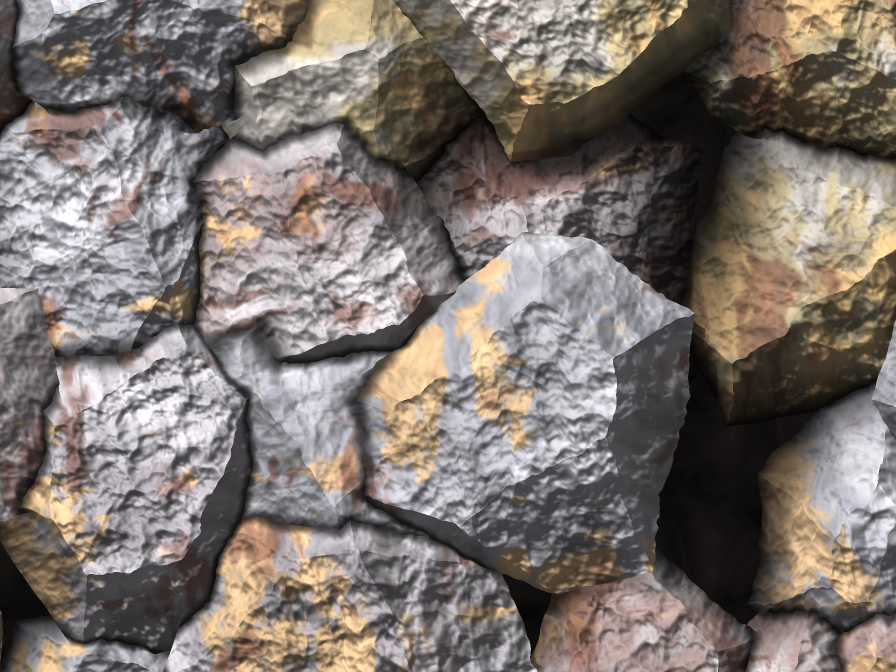
Reproduce this texture procedurally as a WebGL 2 fragment shader.

```glsl
#version 300 es
precision highp float;
// A pile of broken ore: every stone is a height field cut by random facet planes,
// and the highest stone wins. Crevices and cast shadows come from the heights;
// cellular noise roughens the faces, layered sines stain them with ochre and rust.
#define STONES 2.75
#define FACETS 7
#define SMALLEST 0.47
#define LARGEST 0.84
#define RAGGED 0.035
#define ROUGHNESS 0.62
#define CRUST 0.22
#define AMBIENT 0.34
#define SUN 0.86
#define SHADOW 0.62
#define LIGHT normalize(vec3(-0.35, 0.6, 0.8))

uniform vec2 u_resolution;
out vec4 fragColor;

struct Pile { float top; float second; vec2 slope; vec2 id; };

vec2 hash2(vec2 p) {
  vec3 q = fract(p.xyx * vec3(0.1031, 0.1030, 0.0973));
  q += dot(q, q.yzx + 33.33);
  return fract((q.xx + q.yz) * q.zy);
}

// Distance to the nearest scattered point
float cellular(vec2 p) {
  vec2 cell = floor(p);
  float nearest = 4.0;
  for (int y = -1; y <= 1; y++)
    for (int x = -1; x <= 1; x++) {
      vec2 id = cell + vec2(x, y);
      vec2 d = id + hash2(id) - p;
      nearest = min(nearest, dot(d, d));
    }
  return sqrt(nearest);
}

// Layered, self-warped sines, roughly -1 to 1
float waves(vec2 p) {
  float sum = 0.0, amp = 0.55;
  for (int i = 0; i < 5; i++) {
    p = mat2(0.8, 0.6, -0.6, 0.8) * p * 1.75 + vec2(1.3, 4.1);
    p += 0.7 * sin(p.yx);
    sum += amp * sin(p.x) * sin(p.y);
    amp *= 0.68;
  }
  return sum;
}

float relief(vec2 p) {
  float sum = 0.0, freq = 6.0;
  for (int i = 0; i < 3; i++) {
    p = mat2(0.8, 0.6, -0.6, 0.8) * p + 3.7;
    sum += cellular(p * freq) / freq;
    freq *= 2.2;
  }
  return sum;
}

// Highest stone at p, with its facet slope, and the height of the runner-up
Pile pileAt(vec2 p) {
  Pile pile = Pile(0.0, 0.0, vec2(0.0), vec2(-99.0));
  vec2 cell = floor(p);
  for (int y = -1; y <= 1; y++)
    for (int x = -1; x <= 1; x++) {
      vec2 id = cell + vec2(x, y) + 40.0;
      vec2 seed = hash2(id);
      vec2 d = p + 40.0 - id - 0.5 - 0.55 * (seed - 0.5);
      if (dot(d, d) > 1.4) continue;
      vec2 slope = 0.8 * (hash2(id + 71.0) - 0.5);
      float h = 0.5 + dot(slope, d);
      for (int k = 0; k < FACETS; k++) {
        vec2 rnd = hash2(id * 3.0 + float(k) * 17.3);
        float angle = (float(k) + 0.8 * rnd.x + seed.x) * 6.2832 / float(FACETS);
        vec2 n = vec2(cos(angle), sin(angle));
        float steep = mix(0.55, 3.0, fract(rnd.x * 7.0 + rnd.y));
        float f = steep * (mix(SMALLEST, LARGEST, rnd.y) - dot(n, d));
        if (f < h) { h = f; slope = -steep * n; }
      }
      if (h < 0.0) continue;
      h += 0.55 * seed.y;
      if (h > pile.top) pile = Pile(h, pile.top, slope, id);
      else pile.second = max(pile.second, h);
    }
  return pile;
}

// Stone body colour with crust, bleached, rusty and dark stains
vec3 mineral(vec2 p, vec2 id) {
  vec2 tone = hash2(id + 13.0);
  vec2 q = p + id * 2.3;
  float broad = waves(q * 1.6), fine = waves(q * 6.0 + 9.0);
  vec3 body = mix(vec3(0.70, 0.70, 0.735), vec3(0.64, 0.55, 0.535), smoothstep(0.4, 0.8, tone.x));
  body = mix(body, vec3(0.74, 0.66, 0.48), 0.85 * smoothstep(0.8, 0.85, tone.y));
  float stain = broad + 0.45 * fine;
  body = mix(body, vec3(0.87, 0.86, 0.88), 0.7 * smoothstep(0.0, 0.45, -stain));
  body = mix(body, vec3(0.86, 0.70, 0.50), 0.8 * smoothstep(CRUST, CRUST + 0.3, stain));
  float rust = waves(q * 2.3 + 31.0) + 0.3 * fine;
  body = mix(body, vec3(0.46, 0.31, 0.27), 0.65 * smoothstep(0.3, 0.7, rust));
  return body * (1.0 + 0.2 * fine);
}

vec3 shade(vec2 uv) {
  vec2 p = uv * STONES + vec2(3.2, 1.7);
  p += RAGGED * vec2(waves(p * 2.5), waves(p * 2.5 + 17.0));
  Pile pile = pileAt(p);
  if (pile.top <= 0.0) return vec3(0.06, 0.05, 0.05) * (1.0 + 0.6 * waves(p * 5.0));

  // Surface grain bends the facet normal
  float e = 0.012, r = relief(p);
  vec2 bump = (vec2(relief(p + vec2(e, 0.0)), relief(p + vec2(0.0, e))) - r) / e;
  float rough = ROUGHNESS * mix(0.4, 1.0, hash2(pile.id + 5.0).x);
  vec3 normal = normalize(vec3(-pile.slope - rough * bump, 1.0));
  float sun = max(dot(normal, LIGHT), 0.0);

  // Nearby taller stones block the light
  float blocked = 0.0;
  for (int i = 1; i <= 2; i++) {
    float reach = 0.09 * float(i);
    float rise = pileAt(p + reach * normalize(LIGHT.xy)).top - pile.top;
    blocked = max(blocked, smoothstep(0.0, 0.3, rise - reach));
  }
  float crevice = mix(0.35, 1.0, smoothstep(0.0, 0.12, pile.top - pile.second));
  float depth = mix(0.3, 1.0, smoothstep(0.0, 0.45, pile.top));
  float pits = mix(1.0, 0.6, smoothstep(0.17, 0.23, r) * rough);
  return mineral(p, pile.id) * (AMBIENT + SUN * sun) * (1.0 - SHADOW * blocked) * crevice * depth * pits;
}

void main() {
  // Four samples smooth the stone outlines
  vec3 color = vec3(0.0);
  for (int i = 0; i < 4; i++) {
    vec2 offset = 0.5 * (vec2(i & 1, i >> 1) - 0.5);
    color += 0.25 * shade((gl_FragCoord.xy + offset) / u_resolution.y);
  }
  fragColor = vec4(clamp(color, 0.0, 1.0), 1.0);
}
```
